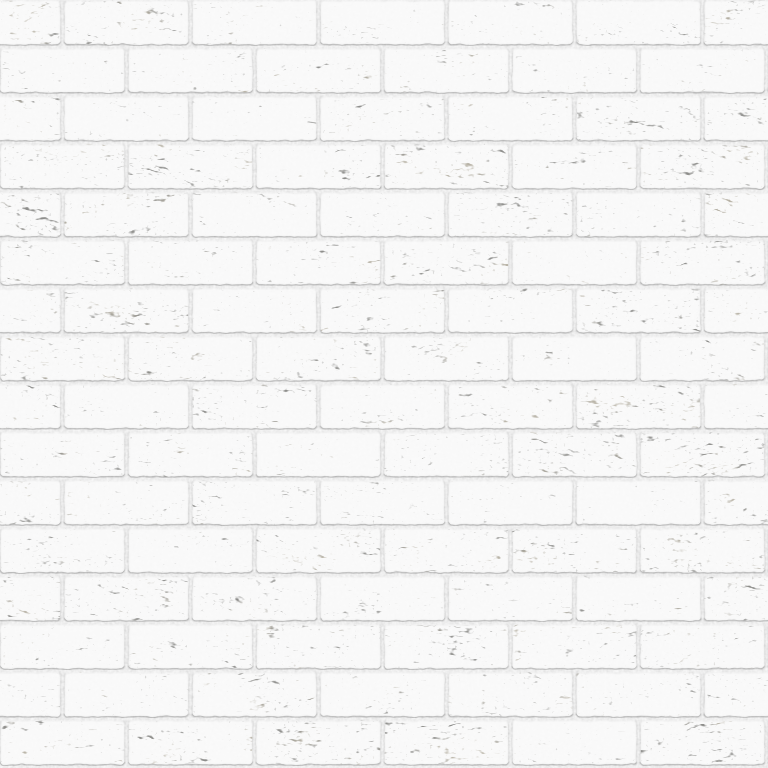
This texture is drawn by a three.js fragment shader. Its source:

```glsl
// White painted brick wall in running bond, with fine chips and soft joint shadows.
varying vec2 vUv;

const vec2 REPEATS = vec2(6.0, 16.0);         // bricks across, courses down
const vec2 JOINT_SHIFT = vec2(-0.002, 0.002); // position of the joint grid
const float JOINT = 0.0058;                   // mortar width
const float CORNER = 0.0042;                  // brick corner radius
const float SOFT_LOWER = 0.0009;              // crisp lower brick edge
const float SOFT_UPPER = 0.0022;              // blurred upper brick edge
const float WOBBLE = 0.0017;                  // unevenness of brick edges
const float SHADOW_WIDTH = 0.0018;
const float SHADOW_DEPTH = 0.22;
const float SIDE_SHADE = 0.28;                // share of the shadow at brick ends
const float SLANT = 0.36;                     // spread of streak directions
const float WEAR_SPREAD = 0.24;               // difference in wear between bricks
const vec2 STREAK_FREQ = vec2(46.0, 185.0);
const vec2 GRAIN_FREQ = vec2(190.0, 300.0);
const vec2 PATCH_FREQ = vec2(15.0, 44.0);

const vec3 PAINT = vec3(0.977);
const vec3 MORTAR = vec3(0.932);
const vec3 CHIP_GREY = vec3(0.55, 0.55, 0.54);
const vec3 CHIP_WARM = vec3(0.72, 0.70, 0.65);
const vec2 UNWRAPPED = vec2(1024.0);          // period for noise inside one brick

vec2 hash2(vec2 p) {
  vec3 q = fract(p.xyx * vec3(0.1031, 0.1030, 0.0973));
  q += dot(q, q.yzx + 33.33);
  return fract((q.xx + q.yz) * q.zy);
}

float cornerSlope(vec2 cell, vec2 offset, vec2 period) {
  float angle = 6.28319 * hash2(mod(cell, period)).x;
  return dot(vec2(cos(angle), sin(angle)), offset);
}

// Gradient noise that wraps after a whole period, about -0.7 to 0.7
float noise(vec2 p, vec2 period) {
  vec2 i = floor(p);
  vec2 f = p - i;
  vec2 u = f * f * f * (f * (f * 6.0 - 15.0) + 10.0);
  vec2 e = vec2(1.0, 0.0);
  float low = mix(cornerSlope(i, f, period), cornerSlope(i + e.xy, f - e.xy, period), u.x);
  float high = mix(cornerSlope(i + e.yx, f - e.yx, period), cornerSlope(i + e.xx, f - e.xx, period), u.x);
  return mix(low, high, u.y);
}

float wrapped(vec2 freq) {
  return noise(vUv * freq, freq);
}

float roundedBox(vec2 p, vec2 halfSize, float radius) {
  vec2 q = abs(p) - halfSize + radius;
  return length(max(q, 0.0)) + min(max(q.x, q.y), 0.0) - radius;
}

// Thin broken streaks and faint specks; p is measured from the brick centre
float chipStrength(vec2 p, vec2 seed, vec2 traits) {
  vec2 offset = seed * 300.0;
  float fine = noise(p * GRAIN_FREQ + offset, UNWRAPPED);
  float warp = noise(p * 80.0 + offset.yx, UNWRAPPED);
  p.y += (traits.x - 0.45) * SLANT * p.x + 0.0032 * warp;
  float grain = noise(p * STREAK_FREQ + offset, UNWRAPPED)
              + 0.5 * noise(p * STREAK_FREQ * vec2(2.3, 1.7) + offset.yx, UNWRAPPED);
  float patches = noise(p * PATCH_FREQ + offset + 37.0, UNWRAPPED);
  float wear = (traits.y - 0.5) * WEAR_SPREAD;

  float streaks = smoothstep(0.44, 1.0, grain + 0.5 * patches + 0.35 * fine + wear);
  float specks = smoothstep(0.38, 0.70, fine + 0.25 * patches + 0.4 * wear);
  return max(streaks, 0.35 * specks);
}

void main() {
  // Brick grid, every other course moved by half a brick
  vec2 grid = (vUv - JOINT_SHIFT) * REPEATS;
  grid.x += 0.5 * mod(floor(grid.y), 2.0);
  vec2 id = mod(floor(grid), REPEATS);
  vec2 local = (fract(grid) - 0.5) / REPEATS;
  vec2 seed = hash2(id + 11.0);
  vec2 traits = hash2(id + 53.0);

  // Uneven brick outline, crisp below and blurred above
  vec2 bend = vec2(wrapped(vec2(61.0, 47.0)), wrapped(vec2(53.0, 32.0)));
  bend += 0.6 * vec2(wrapped(vec2(127.0, 113.0)), wrapped(vec2(131.0, 97.0)));
  vec2 halfSize = 0.5 / REPEATS - 0.5 * JOINT;
  float edge = roundedBox(local + WOBBLE * bend * vec2(0.6, 1.0), halfSize, CORNER);
  float height = local.y / halfSize.y;
  float soft = mix(SOFT_LOWER, SOFT_UPPER, smoothstep(0.7, 0.95, height));
  float brick = 1.0 - smoothstep(-soft, soft, edge);

  // Grainy mortar, darkest in a line under each brick
  float grit = wrapped(vec2(210.0)) + 0.7 * wrapped(vec2(370.0));
  float underside = smoothstep(0.8, 0.96, -height);
  float side = SIDE_SHADE * smoothstep(0.96, 1.0, abs(local.x) / halfSize.x);
  float reach = max(edge, 0.0) / SHADOW_WIDTH;
  float shade = max(underside, side) * exp(-reach * reach);
  vec3 mortar = MORTAR + 0.05 * grit - SHADOW_DEPTH * shade;

  // Painted face with chips in grey or a warmer tone
  float rim = smoothstep(-0.0028, 0.0, edge);
  vec3 paint = PAINT + 0.006 * grit - 0.018 * rim;
  float warmth = smoothstep(0.0, 0.3, wrapped(vec2(14.0, 24.0)));
  vec3 chipColor = mix(CHIP_GREY, CHIP_WARM, warmth);
  vec3 face = mix(paint, chipColor, chipStrength(local, seed, traits));

  gl_FragColor = vec4(mix(mortar, face, brick), 1.0);
}
```
